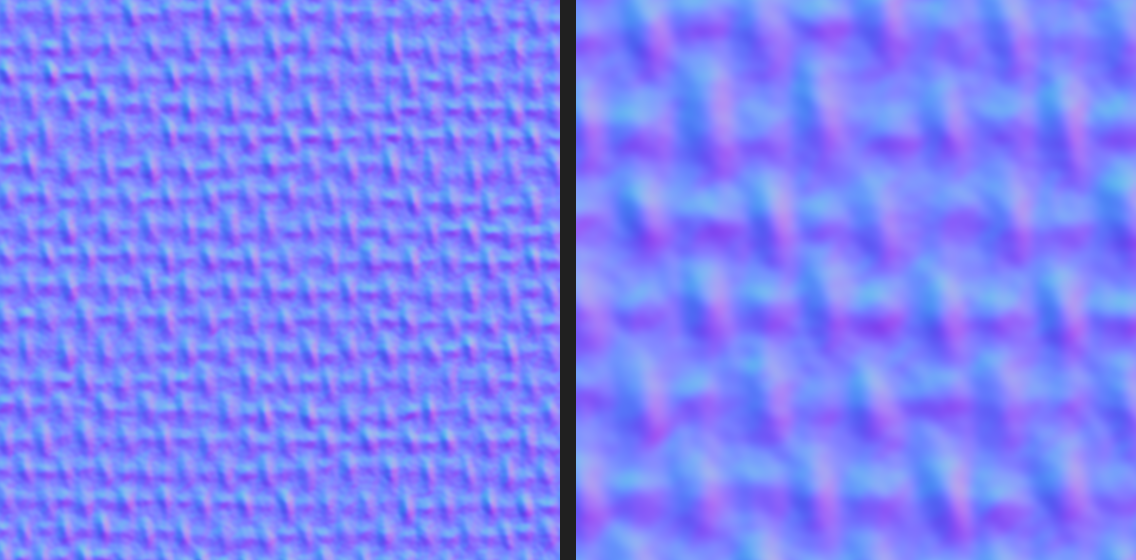
Left: the whole. Right: its middle third, enlarged.
A Shadertoy shader for this texture map:

```glsl
// Tangent-space normal map of a coarse plain-weave cloth.
// Staggered slanted warp knots and thinner weft bars are summed as soft
// bumps, roughened by gradient noise; the slopes are encoded as colour.

const vec2 THREADS = vec2(27.7, 18.4);    // warp columns, weft rows
const vec2 RELIEF = vec2(0.0064, 0.0098); // slope strength per axis
const vec2 KNOT_SIZE = vec2(0.33, 0.45);  // warp thread on top
const vec2 BAR_SIZE = vec2(0.50, 0.24);   // weft thread on top

// Two values in -1..1 for each lattice cell
vec2 hashSigned(vec2 cell) {
    vec2 q = vec2(dot(cell, vec2(127.1, 311.7)), dot(cell, vec2(269.5, 183.3)));
    return 2.0 * fract(sin(q) * 43758.5) - 1.0;
}

float gradientNoise(vec2 p) {
    vec2 cell = floor(p);
    vec2 f = p - cell;
    vec2 w = f * f * f * (f * (f * 6.0 - 15.0) + 10.0);
    vec2 e = vec2(1.0, 0.0);
    float a = dot(hashSigned(cell), f);
    float b = dot(hashSigned(cell + e.xy), f - e.xy);
    float c = dot(hashSigned(cell + e.yx), f - e.yx);
    float d = dot(hashSigned(cell + e.xx), f - e.xx);
    return mix(mix(a, b, w.x), mix(c, d, w.x), w.y);
}

float softBump(vec2 offset, vec2 size) {
    vec2 q = offset / size;
    return exp(-dot(q, q));
}

// Canvas position to thread units, with skew and uneven spacing
vec2 threadSpace(vec2 uv) {
    vec2 p = uv * THREADS + vec2(-0.24, 0.1);
    p += vec2(-0.36 * (uv.y - 0.375), 0.22 * (uv.x - 0.5));
    p.x += 0.25 * gradientNoise(uv * vec2(13.0, 5.0));
    p.y += 0.40 * gradientNoise(uv * vec2(3.0, 9.0) + 17.0);
    return p;
}

// One crossing: a knot where the warp is on top, otherwise a weft bar
float crossing(vec2 offset, vec2 cell) {
    vec2 vary = hashSigned(cell + 7.0);
    vec2 shift = offset - 0.09 * hashSigned(cell + 61.0);
    float warpOnTop = mod(cell.x + cell.y + 1.0, 2.0);
    if (warpOnTop > 0.5) {
        shift.x += 0.22 * shift.y;
        return (1.0 + 0.2 * vary.x) * softBump(shift, KNOT_SIZE * (1.0 + 0.12 * vary.y));
    }
    return (0.6 + 0.2 * vary.x) * softBump(shift, BAR_SIZE * (1.0 + 0.12 * vary.y));
}

float weaveHeight(vec2 uv) {
    vec2 p = threadSpace(uv);
    vec2 nearest = floor(p + 0.5);
    float height = 0.0;
    for (int j = -1; j <= 1; j++) {
        for (int i = -1; i <= 1; i++) {
            vec2 cell = nearest + vec2(float(i), float(j));
            height += crossing(p - cell, cell);
        }
    }
    // Lumpy yarn, fine fibres and faint lengthwise strands
    height += 0.20 * gradientNoise(uv * vec2(50.0, 46.0));
    height += 0.09 * gradientNoise(uv * vec2(88.0, 95.0) + 29.0);
    height += 0.10 * gradientNoise(uv * vec2(75.0, 12.0) + 53.0);
    return height;
}

// Central differences over a wide step keep the relief soft
vec3 surfaceNormal(vec2 uv, float reach) {
    vec2 e = vec2(reach, 0.0);
    vec2 rise = vec2(weaveHeight(uv + e.xy) - weaveHeight(uv - e.xy),
                     weaveHeight(uv + e.yx) - weaveHeight(uv - e.yx));
    return normalize(vec3(-RELIEF * rise / (2.0 * reach), 1.0));
}

void mainImage(out vec4 fragColor, in vec2 fragCoord) {
    vec2 uv = fragCoord / iResolution.xy;
    vec3 encoded = 0.5 + 0.5 * surfaceNormal(uv, 0.0035);
    fragColor = vec4(encoded + vec3(-0.005, 0.008, 0.0), 1.0);
}
```
